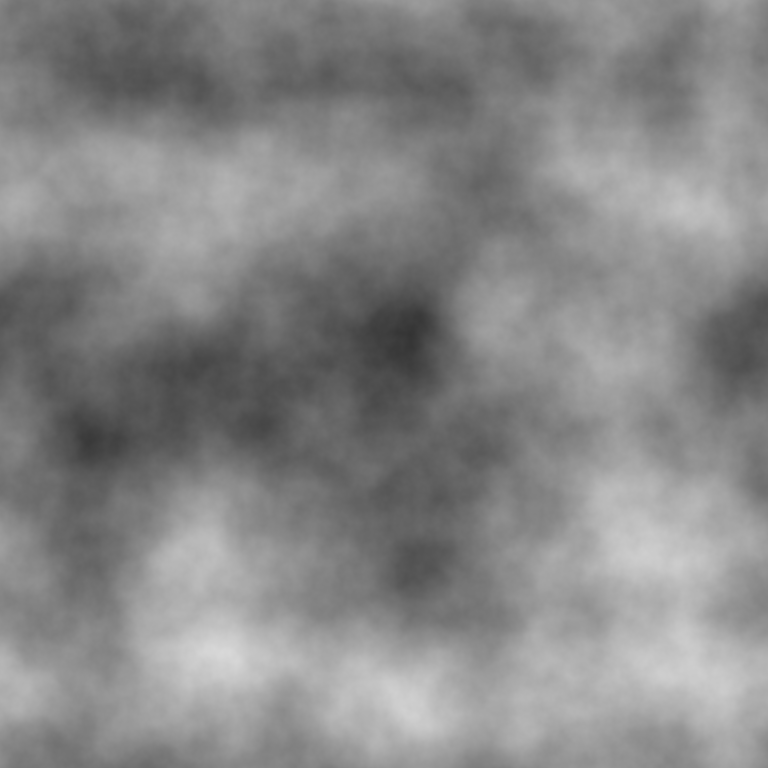
A WebGL 1 fragment shader for this texture:

```glsl
precision highp float;

uniform vec2 u_resolution;

#define BASE_CELLS 3.0
#define OCTAVES 7
#define PERSISTENCE 0.5
#define MEAN_GREY 0.528
#define CONTRAST 0.43
#define DARKEST 0.20
#define BRIGHTEST 0.85
#define SEED 7.3

const float TAU = 6.2831853;

float hash(vec2 p) {
    return fract(sin(dot(p, vec2(127.1, 311.7))) * 43758.5453);
}

// Unit gradient at a lattice corner, wrapped so the cloud tiles
vec2 cornerGradient(vec2 corner, float period) {
    vec2 wrapped = floor(mod(corner + 0.5, period));
    float angle = TAU * hash(wrapped + SEED + period * 0.37);
    return vec2(cos(angle), sin(angle));
}

float gradientNoise(vec2 p, float period) {
    vec2 cell = floor(p);
    vec2 f = p - cell;
    vec2 blend = f * f * f * (f * (f * 6.0 - 15.0) + 10.0);
    vec2 right = vec2(1.0, 0.0);
    vec2 up = vec2(0.0, 1.0);

    float a = dot(cornerGradient(cell, period), f);
    float b = dot(cornerGradient(cell + right, period), f - right);
    float c = dot(cornerGradient(cell + up, period), f - up);
    float d = dot(cornerGradient(cell + 1.0, period), f - 1.0);
    return mix(mix(a, b, blend.x), mix(c, d, blend.x), blend.y);
}

// Sum of octaves, each twice as fine and weaker than the last
float cloud(vec2 uv) {
    float sum = 0.0;
    float amplitude = 1.0;
    float period = BASE_CELLS;
    for (int i = 0; i < OCTAVES; i++) {
        sum += amplitude * gradientNoise(uv * period, period);
        amplitude *= PERSISTENCE;
        period *= 2.0;
    }
    return sum;
}

void main() {
    vec2 uv = gl_FragCoord.xy / u_resolution;
    // Swapped axes lay the long banks of cloud horizontally
    float grey = MEAN_GREY + CONTRAST * cloud(uv.yx);
    gl_FragColor = vec4(vec3(clamp(grey, DARKEST, BRIGHTEST)), 1.0);
}
```
